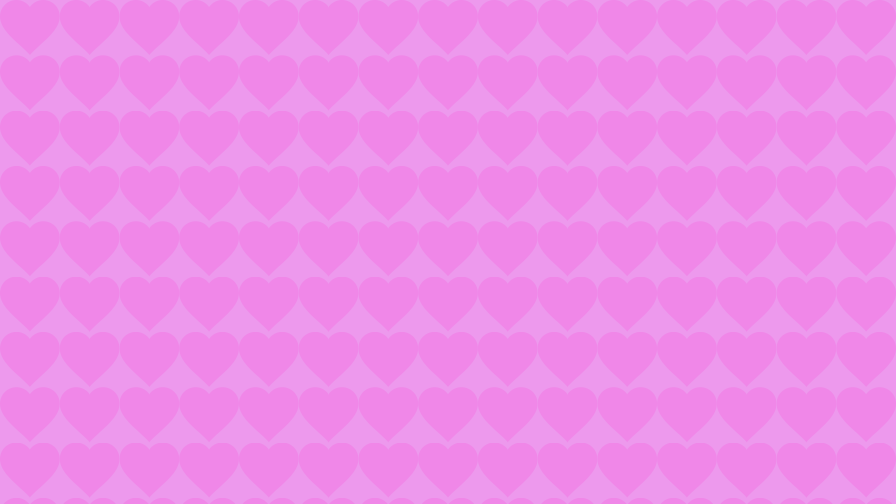
Give the GLSL for this pattern, as a Shadertoy shader.

```glsl
#define COLUMNS 15.0
#define ROW_PITCH 0.926
#define HEART_HEIGHT 0.92
#define LOBE_RADIUS 0.275
#define TAPER 1.43
#define HEART_COLOR vec3(0.94, 0.53, 0.91)
#define GROUND_COLOR vec3(0.93, 0.60, 0.93)

// Approximate signed distance to a heart one unit wide; y runs down from its top
float heartDistance(vec2 p) {
    p.x = abs(p.x);

    // Round lobes
    if (p.y < LOBE_RADIUS) {
        return length(p - vec2(0.5 - LOBE_RADIUS, LOBE_RADIUS)) - LOBE_RADIUS;
    }

    // Sides tapering to the tip
    float bodyHeight = HEART_HEIGHT - LOBE_RADIUS;
    float t = (p.y - LOBE_RADIUS) / bodyHeight;
    float t2 = t * t;
    float halfWidth = 0.5 * (1.0 - t2 * (TAPER - (TAPER - 1.0) * t2));
    float slope = t * (TAPER - 2.0 * (TAPER - 1.0) * t2) / bodyHeight;
    return (p.x - halfWidth) / sqrt(1.0 + slope * slope);
}

void mainImage(out vec4 fragColor, in vec2 fragCoord) {
    // Grid anchored at the upper left, one unit per column
    float pixel = COLUMNS / iResolution.x;
    vec2 grid = vec2(fragCoord.x, iResolution.y - fragCoord.y) * pixel;
    vec2 cell = vec2(fract(grid.x) - 0.5, mod(grid.y, ROW_PITCH));

    // Smooth fill
    float coverage = clamp(0.5 - heartDistance(cell) / pixel, 0.0, 1.0);
    fragColor = vec4(mix(GROUND_COLOR, HEART_COLOR, coverage), 1.0);
}
```
